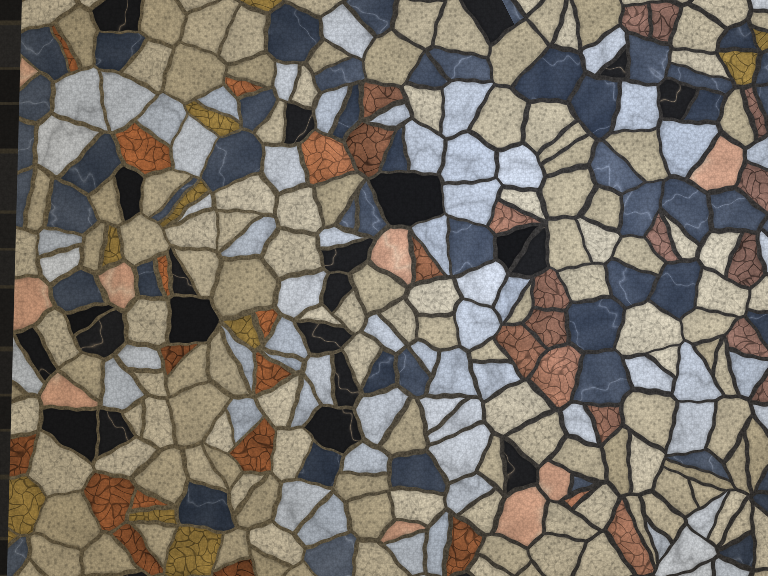
This texture is drawn by a WebGL 1 fragment shader. Its source:

```glsl
precision highp float;
// Crazy-paving floor of broken marble set in mortar, with a dark tile border.
// Stones are Voronoi cells, some broken in two; each takes a marble kind by hash,
// with cellular breccia and pits, layered-sine veins and a soft pool of cool light.

uniform vec2 u_resolution;

#define STONES 13.0        // cells per canvas height
#define JITTER 0.92
#define SPLIT_SHARE 0.32   // share of cells broken in two
#define JOINT 0.024        // thinnest half joint, in cells
#define JOINT_VARY 0.042
#define WOBBLE 0.022
#define GRAIN 0.17
#define LIGHT_POS vec2(0.98, 0.64)

float hash(vec2 p) {
  return fract(sin(dot(p, vec2(127.1, 311.7))) * 43758.545);
}

vec2 hash2(vec2 p) {
  return vec2(hash(p), hash(p + 57.3));
}

vec2 site(vec2 cell) {
  return 0.5 + JITTER * (hash2(cell) - 0.5);
}

// Nearest distance, and gap to the second nearest
vec2 cellular(vec2 p) {
  vec2 cell = floor(p), f = fract(p);
  float first = 8.0, second = 8.0;
  for (int j = -1; j <= 1; j++)
    for (int i = -1; i <= 1; i++) {
      vec2 g = vec2(float(i), float(j));
      float d = length(g + site(cell + g) - f);
      second = min(second, max(first, d));
      first = min(first, d);
    }
  return vec2(first, second - first);
}

// Distance to the stone's straight edge, and the stone's id
vec3 brokenStones(vec2 p) {
  vec2 cell = floor(p), f = fract(p), home = vec2(0.0), near = vec2(8.0);
  for (int j = -1; j <= 1; j++)
    for (int i = -1; i <= 1; i++) {
      vec2 g = vec2(float(i), float(j));
      vec2 r = g + site(cell + g) - f;
      if (dot(r, r) < dot(near, near)) { near = r; home = g; }
    }
  float edge = 8.0;
  for (int j = -2; j <= 2; j++)
    for (int i = -2; i <= 2; i++) {
      vec2 g = home + vec2(float(i), float(j));
      vec2 r = g + site(cell + g) - f;
      vec2 across = r - near;
      if (dot(across, across) > 0.0001)
        edge = min(edge, dot(0.5 * (near + r), normalize(across)));
    }
  vec2 id = cell + home;
  if (hash(id + 9.7) < SPLIT_SHARE) {
    float angle = 6.2832 * hash(id + 4.1);
    float cut = dot(near, vec2(cos(angle), sin(angle)));
    edge = min(edge, abs(cut));
    id += 0.37 * step(0.0, cut);
  }
  return vec3(edge, id);
}

// Thin wandering line pattern, 1 on the vein
float veins(vec2 q, float sharpness) {
  float w = 2.6 * q.x + 0.9 * sin(2.3 * q.y + 1.4 * sin(1.7 * q.x))
          + 0.25 * sin(9.0 * q.y + 4.0 * q.x) + 0.1 * sin(23.0 * q.y);
  return pow(1.0 - abs(sin(w)), sharpness);
}

vec3 marble(vec2 p, vec2 id, vec2 place) {
  float angle = 6.2832 * hash(id + 2.3);
  float c = cos(angle), s = sin(angle);
  vec2 q = mat2(c, s, -s, c) * p + 20.0 * hash2(id + 6.1);
  float kind = hash(id + 13.9), tone = hash(id + 31.7);
  float cool = smoothstep(-0.3, 0.4, place.x - 0.75 + 0.5 * (place.y - 0.5));
  float cloud = sin(3.1 * q.x + 2.0 * sin(2.7 * q.y)) * sin(4.3 * q.y + q.x);
  vec2 breccia = cellular(q * 4.0 + 0.3 * sin(q.yx * 9.0));
  float seam = 1.0 - smoothstep(0.02, 0.16, breccia.y);
  float pits = 1.0 - smoothstep(0.08, 0.3, cellular(q * 6.0).x);
  vec3 color;
  if (kind < 0.42) {                                   // cream limestone
    color = mix(vec3(0.62, 0.57, 0.46), vec3(0.75, 0.71, 0.62), tone);
    color *= 1.0 + 0.05 * cloud - 0.16 * pits - 0.10 * seam * step(0.5, tone);
  } else if (kind < 0.61) {                            // grey-white marble
    color = mix(vec3(0.62, 0.65, 0.69), vec3(0.74, 0.75, 0.76), tone);
    color *= 1.0 + 0.04 * cloud - 0.17 * veins(q, 4.0);
  } else if (kind < 0.72 + 0.09 * cool) {              // blue slate
    color = mix(vec3(0.19, 0.22, 0.27), vec3(0.32, 0.35, 0.40), tone);
    color += 0.03 * cloud + 0.16 * veins(q, 14.0);
  } else if (kind < 0.83) {                            // black marble
    color = vec3(0.08, 0.08, 0.085) + 0.05 * tone;
    color += vec3(0.34, 0.29, 0.22) * veins(q, 18.0) * step(0.4, tone);
  } else if (kind < 0.93) {                            // terracotta or rose breccia
    color = mix(vec3(0.53, 0.32, 0.19), vec3(0.53, 0.40, 0.35), cool);
    color *= 0.85 + 0.35 * tone + 0.12 * cloud - 0.38 * seam;
  } else if (kind < 0.97) {                            // pink marble
    color = vec3(0.73, 0.56, 0.46) * (1.0 + 0.07 * cloud);
    color = mix(color, vec3(0.78, 0.70, 0.60), 0.6 * veins(q, 3.0));
  } else {                                             // ochre marble
    color = vec3(0.56, 0.46, 0.24) * (1.0 + 0.1 * cloud - 0.35 * seam);
  }
  return color;
}

void main() {
  vec2 place = gl_FragCoord.xy / u_resolution.y;
  float pixel = STONES / u_resolution.y;
  vec2 p = place * STONES;
  vec2 wobble = sin(p.yx * 5.3 + 2.0 * sin(p * 3.1)) + 0.5 * sin(p.yx * 17.0 + p);
  vec3 stone = brokenStones(p + WOBBLE * wobble);
  float grain = cellular(p * 10.0).x + cellular(p * 21.0 + 5.0).x - 0.9;

  // Mortar: sandy on the left, nearly black on the right
  float darkJoint = smoothstep(0.35, 0.95, place.x + 0.25 * (place.y - 0.5));
  vec3 mortar = mix(vec3(0.38, 0.34, 0.26), vec3(0.20, 0.19, 0.18), darkJoint);
  mortar *= 1.0 + 2.0 * GRAIN * grain;

  float joint = JOINT + JOINT_VARY * hash(stone.yz + 21.3);
  float cover = smoothstep(joint - 0.6 * pixel, joint + 0.6 * pixel, stone.x);
  vec3 face = marble(p, stone.yz, place) * (1.0 - GRAIN * grain);
  face *= 0.86 + 0.14 * smoothstep(joint, joint + 0.09, stone.x);
  vec3 color = mix(mortar, face, cover);

  // Slanting border of dark tiles
  float inside = (place.x - mix(0.012, 0.038, place.y)) * STONES;
  float row = p.y * 0.95 + 0.2 * sin(p.y * 1.7);
  float rowGap = 0.5 - abs(fract(row) - 0.5);
  vec3 tile = vec3(0.10, 0.095, 0.09) + 0.07 * hash(vec2(floor(row), 3.0));
  tile = mix(vec3(0.22, 0.20, 0.16), tile, smoothstep(0.02, 0.02 + 1.5 * pixel, rowGap));
  tile *= 1.0 - GRAIN * grain;
  color = mix(tile, color, smoothstep(-0.5 * pixel, 0.5 * pixel, inside));

  // Cool light to the upper right, warm and dimmer toward the edges
  float glow = exp(-2.6 * dot(place - LIGHT_POS, place - LIGHT_POS));
  color *= mix(vec3(0.90, 0.88, 0.84), vec3(1.12, 1.15, 1.21), glow);
  gl_FragColor = vec4(clamp(color, 0.0, 1.0), 1.0);
}
```
